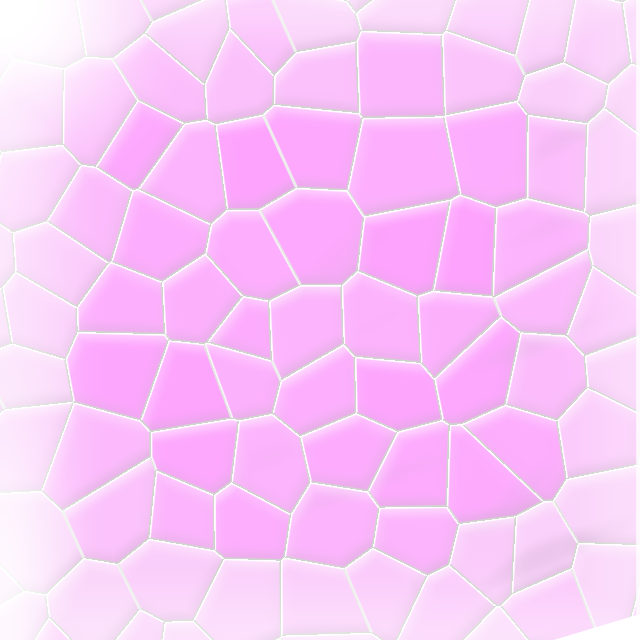
This pattern is drawn by a WebGL 1 fragment shader. Its source:

```glsl
precision highp float;
// Pink bevelled mosaic of irregular stones with pale grout, fading to white at the borders.

uniform vec2 u_resolution;

const float CELLS = 8.8;            // stones across the canvas
const float JITTER = 0.82;          // irregularity of the stone centres
const float GROUT = 0.0024;         // half width of a joint
const float BEVEL = 0.032;          // reach of the soft rim shading
const vec2 LIGHT = vec2(-0.42, 0.91);
const vec2 CENTER = vec2(0.48, 0.52);
const vec2 CORE_SIZE = vec2(0.47, 0.46);
const vec3 DEEP_PINK = vec3(0.995, 0.62, 0.995);
const vec3 PALE_PINK = vec3(0.98, 0.83, 0.98);
const vec3 SHADOW = vec3(0.80, 0.68, 0.80);
const vec3 GROUT_GRAY = vec3(0.81, 0.84, 0.80);
const vec3 WHITE = vec3(1.0);

vec2 hash2(vec2 p) {
  vec2 q = vec2(dot(p, vec2(127.1, 311.7)), dot(p, vec2(269.5, 183.3)));
  return fract(sin(q) * 43758.545);
}

float gradientNoise(vec2 p) {
  vec2 i = floor(p);
  vec2 f = fract(p);
  vec2 u = f * f * f * (f * (f * 6.0 - 15.0) + 10.0);
  vec2 e = vec2(1.0, 0.0);
  float a = dot(hash2(i) * 2.0 - 1.0, f);
  float b = dot(hash2(i + e) * 2.0 - 1.0, f - e);
  float c = dot(hash2(i + e.yx) * 2.0 - 1.0, f - e.yx);
  float d = dot(hash2(i + e.xx) * 2.0 - 1.0, f - e.xx);
  return mix(mix(a, b, u.x), mix(c, d, u.x), u.y);
}

vec2 stoneCenter(vec2 cell) {
  return cell + 0.5 + JITTER * (hash2(cell) - 0.5);
}

// Stone tint: deep in the middle of the canvas, pale around it
vec3 stoneColor(vec2 cell, vec2 seed) {
  vec2 q = (seed - CENTER) / CORE_SIZE;
  q *= q;
  float radius = pow(dot(q, q), 0.25);
  float pale = 0.25 + 0.65 * smoothstep(0.58, 1.02, radius);
  pale += 0.36 * (hash2(cell + 17.0).x - 0.5);
  return mix(DEEP_PINK, PALE_PINK, clamp(pale, 0.0, 1.0));
}

// White haze, strongest along the left side and its corners
float borderFade(vec2 uv) {
  float corner = smoothstep(0.08, 0.48, abs(uv.y - 0.55));
  float left = (1.0 - smoothstep(0.0, 0.17, uv.x)) * mix(0.45, 0.85, corner);
  float topLeft = 1.0 - smoothstep(0.04, 0.32, length(uv - vec2(0.0, 1.0)));
  float bottom = 0.35 * (1.0 - smoothstep(0.0, 0.13, uv.y));
  float top = 0.28 * (1.0 - smoothstep(0.0, 0.1, 1.0 - uv.y));
  float right = 0.25 * (1.0 - smoothstep(0.0, 0.14, 1.0 - uv.x));
  return max(max(left, topLeft), max(max(bottom, top), right));
}

void main() {
  vec2 uv = gl_FragCoord.xy / u_resolution;
  float aa = 0.8 / min(u_resolution.x, u_resolution.y);
  vec2 p = uv * CELLS;

  // Nearest stone
  vec2 home = floor(p);
  vec2 seed = p;
  float nearest = 100.0;
  for (int j = -1; j <= 1; j++) {
    for (int i = -1; i <= 1; i++) {
      vec2 cell = floor(p) + vec2(float(i), float(j));
      vec2 center = stoneCenter(cell);
      float dist = dot(center - p, center - p);
      if (dist < nearest) {
        nearest = dist;
        home = cell;
        seed = center;
      }
    }
  }

  // Distance to each joint, with rim light above and shade below
  float edge = 100.0;
  float facing = 0.0;
  float lit = 0.0;
  float shaded = 0.0;
  for (int j = -2; j <= 2; j++) {
    for (int i = -2; i <= 2; i++) {
      if (i == 0 && j == 0) continue;
      vec2 other = stoneCenter(home + vec2(float(i), float(j)));
      vec2 normal = normalize(other - seed);
      float d = dot(0.5 * (seed + other) - p, normal) / CELLS;
      float tilt = dot(normal, LIGHT);
      float rim = 1.0 - smoothstep(0.0, BEVEL, d);
      lit = max(lit, rim * max(tilt, 0.0));
      shaded = max(shaded, rim * max(-tilt, 0.0));
      if (d < edge) { edge = d; facing = tilt; }
    }
  }

  // Stone face and faint diagonal streaks
  vec3 color = stoneColor(home, seed / CELLS);
  float streak = gradientNoise(vec2(dot(uv, vec2(2.7, 1.5)), dot(uv, vec2(-5.5, 11.0))) + 4.0);
  color = mix(color, SHADOW, 0.3 * smoothstep(0.18, 0.5, streak) * smoothstep(0.3, 0.6, uv.x));
  color = mix(color, SHADOW, 0.42 * shaded * shaded);
  color = mix(color, WHITE, 0.5 * lit * lit);

  // Joints: bright on the lit side, gray on the shaded side
  float joint = 1.0 - smoothstep(GROUT - aa, GROUT + aa, edge);
  vec3 jointColor = mix(GROUT_GRAY, WHITE, smoothstep(-0.3, 0.2, facing));
  color = mix(color, jointColor, joint * 0.95);

  // Borders, right margin and empty lower right wedge
  color = mix(color, WHITE, borderFade(uv));
  float wedge = smoothstep(-aa, aa, 0.3 * (uv.x - 0.865) - uv.y);
  float margin = smoothstep(-aa, aa, uv.x - 0.994);
  color = mix(color, WHITE, max(wedge, margin * 0.8));
  gl_FragColor = vec4(color, 1.0);
}
```
